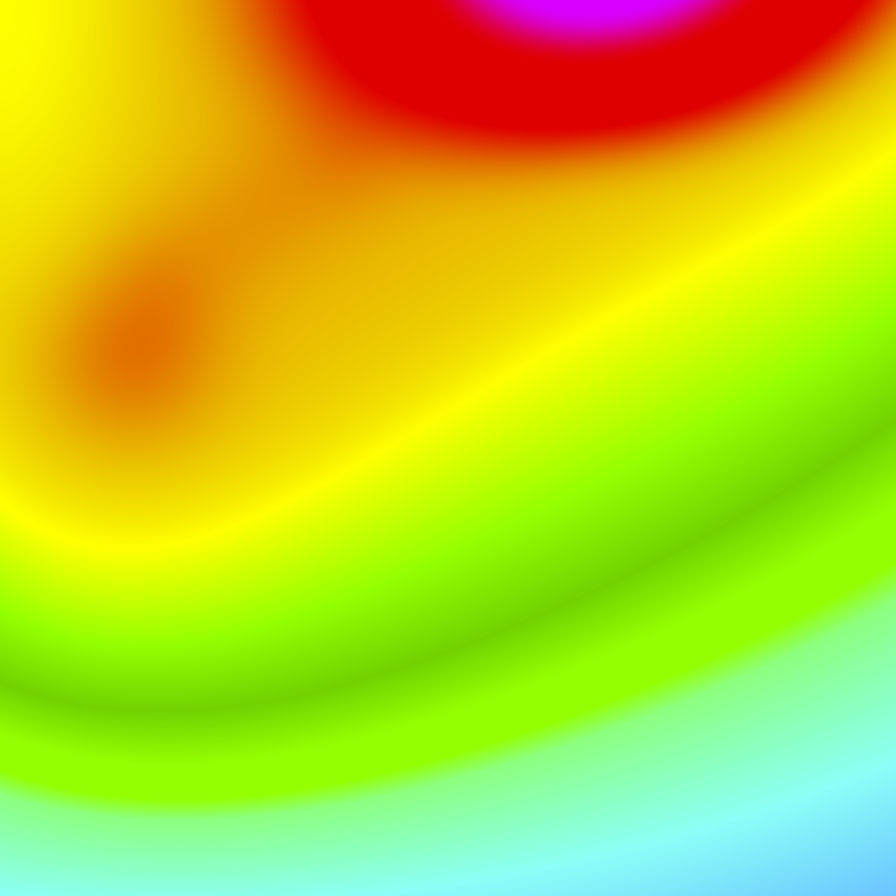
A WebGL 2 fragment shader for this background:

```glsl
#version 300 es
precision highp float;
// Heat-map gradient: a magenta hot core and an orange spot over curved bands cooling to blue.
uniform vec2 u_resolution;
out vec4 outColor;

const vec3 YELLOW = vec3(1.0, 1.0, 0.0);
const vec3 LIME = vec3(0.58, 1.0, 0.0);
const vec3 MOSS = vec3(0.45, 0.82, 0.0);
const vec3 MINT = vec3(0.55, 1.0, 0.5);
const vec3 CYAN = vec3(0.55, 1.0, 0.97);
const vec3 SKY = vec3(0.42, 0.77, 1.0);
const vec3 MAGENTA = vec3(0.85, 0.0, 1.0);

// Linear progress from a to b, limited to 0..1
float ramp(float a, float b, float x) {
    return clamp((x - a) / (b - a), 0.0, 1.0);
}

float bell(float x, float width) {
    return exp(-x * x / (width * width));
}

// Depth of a contour: lowest at apex, rising to both sides with varying bend
float contour(float x, vec2 apex, vec3 bend) {
    float d = x - apex.x;
    return apex.y - d * d * (bend.x + d * (bend.y + d * bend.z));
}

float segmentDistance(vec2 p, vec2 a, vec2 b) {
    vec2 ab = b - a;
    return length(p - a - ab * clamp(dot(p - a, ab) / dot(ab, ab), 0.0, 1.0));
}

// Radius around the slanted, flattened core above the upper edge
float coreRadius(vec2 p, vec2 center, float stretch, float slant) {
    vec2 d = p - center;
    d.x += slant * p.y;
    return length(vec2(d.x / stretch, d.y));
}

// Heat above the yellow contour: 0 is yellow, 1 is red
float heatField(vec2 p, float rise, float core) {
    float heat = 0.3 * (1.0 - exp(-max(rise, 0.0) / 0.1));
    heat -= 0.3 * bell(p.x, 0.17) * bell(p.y, 0.35);
    heat += 0.31 * bell(length(p - vec2(0.143, 0.40)), 0.1);
    heat += 0.14 * bell(segmentDistance(p, vec2(0.195, 0.30), vec2(0.36, 0.19)), 0.08);
    float falloff = mix(0.08, 0.055, smoothstep(0.35, 0.7, p.x));
    heat += 0.85 * bell(max(core - 0.2, 0.0), falloff);
    return clamp(heat, 0.0, 1.0);
}

vec3 warmColor(float heat) {
    return vec3(mix(0.87, 1.0, exp(-4.0 * heat)), 1.0 - heat, 0.0);
}

// Bands below the yellow contour, from lime down to blue
vec3 coolColor(float x, float depth, float yellowLine) {
    float mossLine = contour(x, vec2(0.18, 0.794), vec3(0.85, -0.75, 0.37));
    float mintLine = contour(x, vec2(0.20, 0.892), vec3(0.70, -0.62, 0.33));
    float cyanLine = contour(x, vec2(0.20, 1.010), vec3(0.25, 0.0, 0.0));
    float limeLine = mix(yellowLine, mossLine, 0.6);
    float mintEnd = mix(mintLine, cyanLine, 0.2);
    vec3 color = mix(YELLOW, LIME, ramp(yellowLine, limeLine, depth));
    color = mix(color, MOSS, ramp(limeLine, mossLine, depth));
    color = mix(color, LIME, ramp(mossLine, mix(mossLine, mintLine, 0.6), depth));
    color = mix(color, MINT, ramp(mintLine, mintEnd, depth));
    color = mix(color, CYAN, ramp(mintEnd, cyanLine, depth));
    return mix(color, SKY, ramp(cyanLine, cyanLine + 0.147, depth));
}

void main() {
    // Unit canvas with depth measured down from the upper edge
    vec2 p = gl_FragCoord.xy / u_resolution;
    p.y = 1.0 - p.y;

    float yellowLine = contour(p.x, vec2(0.14, 0.612), vec3(2.1, -3.1, 1.58));
    float rise = yellowLine - p.y;
    float core = coreRadius(p, vec2(0.664, -0.078), 1.45, 0.2);

    vec3 warm = warmColor(heatField(p, rise, core));
    warm = mix(warm, MAGENTA, 1.0 - smoothstep(0.09, 0.152, core));
    vec3 cool = coolColor(p.x, p.y, yellowLine);
    outColor = vec4(mix(cool, warm, smoothstep(-0.005, 0.005, rise)), 1.0);
}
```
